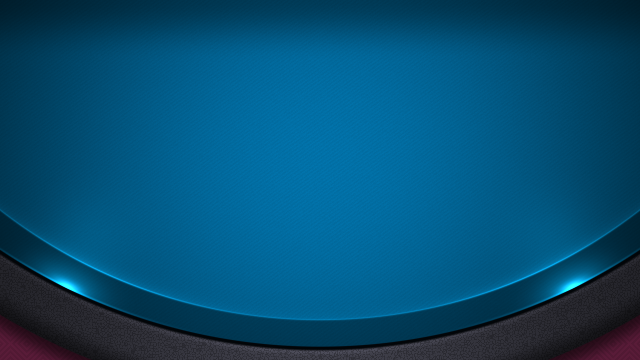
Give the GLSL for this background, as a WebGL 2 fragment shader.

```glsl
#version 300 es
precision highp float;
// Blue twill panel with a curved glassy lip, two cyan glows, a leather rim and maroon corners.
uniform vec2 u_resolution;
out vec4 fragColor;

const vec3 FELT = vec3(0.003, 0.443, 0.658);
const vec3 CYAN = vec3(0.02, 0.66, 0.90);
const vec3 LEATHER = vec3(0.235, 0.235, 0.275);
const vec3 MAROON = vec3(0.34, 0.105, 0.215);
const vec3 RIM = vec3(0.008, 0.018, 0.03);

float hash(vec2 p) {
    vec3 q = fract(vec3(p.xyx) * 0.1031);
    q += dot(q, q.yzx + 33.33);
    return fract((q.x + q.y) * q.z);
}

// Signed distance to a circle centred on the vertical axis
float arc(vec2 p, float centerY, float radius) {
    return length(p - vec2(0.0, centerY)) - radius;
}

float edge(float d, float blur) {
    return smoothstep(-blur, blur, d);
}

float gauss(vec2 p, vec2 size) {
    p /= size;
    return exp(-dot(p, p));
}

vec2 rotate(vec2 p, float angle) {
    float c = cos(angle), s = sin(angle);
    return vec2(c * p.x + s * p.y, c * p.y - s * p.x);
}

// Creases between scattered cells: 0 in a crease, 1 inside a cell
float grain(vec2 p) {
    vec2 cell = floor(p);
    float first = 9.0, second = 9.0;
    for (int j = -1; j <= 1; j++)
    for (int i = -1; i <= 1; i++) {
        vec2 id = cell + vec2(i, j);
        float d = length(id + vec2(hash(id), hash(id + 71.0)) - p);
        second = min(second, max(first, d));
        first = min(first, d);
    }
    return smoothstep(0.0, 0.35, second - first);
}

// Broad light, top shadow and fine diagonal weave
vec3 felt(vec2 p) {
    float light = gauss(p - vec2(0.0, 0.55), vec2(1.06));
    light *= mix(0.62, 1.0, smoothstep(0.0, 0.17, 1.0 - p.y));
    float twill = cos(6.2832 * rotate(p, -0.95).x / 0.0085);
    float fiber = hash(floor(p * 430.0) + 500.0) - 0.5;
    return FELT * light * (1.0 + 0.022 * twill + 0.035 * fiber);
}

// Leather fading to dark at both sides and towards its lower edge
vec3 leather(vec2 p, float below, float above) {
    float light = mix(0.50, 1.0, gauss(p, vec2(0.65, 0.6)));
    light *= mix(0.5, 1.0, smoothstep(0.0, 0.07, above));
    light *= 1.0 + 0.22 * exp(-pow((below - 0.016) / 0.007, 2.0));
    return LEATHER * light * mix(0.78, 1.06, grain(p * 125.0));
}

// Nested diamonds with alternating direction
vec3 carpet(vec2 p, float below) {
    vec2 q = rotate(p, 0.7854) / 0.064;
    vec2 f = abs(fract(q) - 0.5);
    float rings = cos(6.2832 * max(f.x, f.y) * 6.0);
    float shade = mix(0.45, 1.0, smoothstep(0.0, 0.06, below));
    return MAROON * shade * (0.93 + 0.10 * smoothstep(-0.4, 0.4, rings));
}

void main() {
    vec2 p = (gl_FragCoord.xy - vec2(0.5 * u_resolution.x, 0.0)) / u_resolution.y;
    float blur = 0.75 / u_resolution.y;
    float lip = arc(p, 1.557, 1.446);
    float rim = arc(p, 1.642, 1.605);
    float outer = arc(p, 1.610, 1.730);

    // Panel and its darker lower lip
    vec3 color = felt(p);
    float inLip = edge(lip, blur);
    color *= mix(1.0, 0.63, inLip);

    // Lit line along the lip, strongest near the side glows
    vec2 m = vec2(abs(p.x), p.y);
    float lit = 0.30 + 0.55 * gauss(m - vec2(0.57, 0.25), vec2(0.24));
    float line = exp(-pow(lip / 0.0027, 2.0));
    float bleed = 0.22 * exp(-abs(lip) / 0.016) * (1.0 - inLip);
    color += CYAN * lit * (0.5 * line + bleed);

    // Glows: hot core along the rim, halo and soft upward fan
    vec2 g = rotate(m - vec2(0.702, 0.203), 0.455);
    float fan = gauss(rotate(m - vec2(0.66, 0.31), 0.35), vec2(0.12, 0.14));
    float halo = gauss(g, vec2(0.105, 0.055));
    float core = gauss(g, vec2(0.042, 0.017));
    color += CYAN * (0.10 * fan * mix(1.0, 0.5, inLip) + 0.40 * halo + 0.70 * core);
    color += vec3(0.22, 0.20, 0.12) * gauss(g, vec2(0.024, 0.010));
    color += CYAN * 0.28 * exp(-pow((rim + 0.003) / 0.003, 2.0)) * gauss(g, vec2(0.22, 0.2));

    // Dark rim, leather band and corner carpet
    color = mix(color, RIM, edge(rim, blur));
    color = mix(color, leather(p, rim, -outer), smoothstep(0.006, 0.014, rim));
    color = mix(color, carpet(p, outer), edge(outer, blur));
    fragColor = vec4(clamp(color, 0.0, 1.0), 1.0);
}
```
